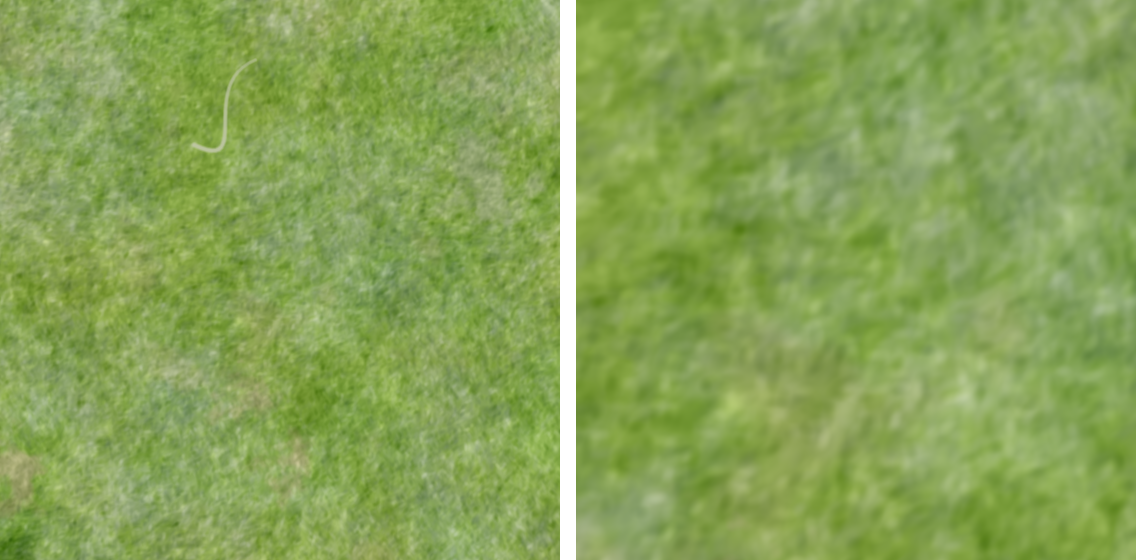
Left, the full canvas; right, a detail of the centre.
Reproduce this texture procedurally as a Shadertoy shader.

```glsl
// Soft-focus lawn seen from above: short blades, clover, bare patches and one dry stem.

const vec3 FRESH      = vec3(0.517, 0.640, 0.278); // lush grass
const vec3 CLOVER     = vec3(0.550, 0.640, 0.425); // greyer leaves
const vec3 STRAW      = vec3(0.655, 0.640, 0.460); // dry ground
const vec3 PALE       = vec3(0.660, 0.705, 0.540); // bleached spot
const vec3 STEM       = vec3(0.745, 0.775, 0.640);
const vec3 TONE_STEP  = vec3(0.115, 0.098, 0.108); // colour change per unit of tone
const float CLUMPS    = 23.0;  // clump cells across the canvas
const float TUFTS     = 43.0;  // tuft cells
const float BLADES    = 82.0;  // finest blade cells
const float LEAN      = 1.10;  // mean blade angle in radians
const float SPREAD    = 2.0;   // random spread of the angle
const float DRIFT     = 1.1;   // slow change of the angle over the lawn
const float STEM_HALF = 0.0040;
const vec3 PALE_SPOT  = vec3(0.86, 0.68, 0.11);    // centre, radius
const vec3 SHADE_SPOT = vec3(0.01, 0.01, 0.07);

// Bare patches: centre, radius
const vec3 PATCHES[3] = vec3[3](
    vec3(0.44, 0.29, 0.075), vec3(0.50, 0.18, 0.070), vec3(0.00, 0.17, 0.100));

// Integer hash: three random values in 0..1
vec3 hash3(vec2 cell, int seed) {
    uvec3 v = uvec3(ivec3(ivec2(cell), seed)) * 1664525u + 1013904223u;
    v.x += v.y * v.z; v.y += v.z * v.x; v.z += v.x * v.y;
    v ^= v >> 16u;
    v.x += v.y * v.z; v.y += v.z * v.x; v.z += v.x * v.y;
    return vec3(v >> 8u) / 16777216.0;
}

float valueNoise(vec2 p, int seed) {
    vec2 i = floor(p), f = fract(p);
    f = f * f * f * (f * (f * 6.0 - 15.0) + 10.0);
    return mix(mix(hash3(i, seed).x, hash3(i + vec2(1, 0), seed).x, f.x),
               mix(hash3(i + vec2(0, 1), seed).x, hash3(i + vec2(1, 1), seed).x, f.x), f.y);
}

float fbm(vec2 p, int seed) {
    float sum = 0.0, weight = 0.53;
    for (int k = 0; k < 4; k++) {
        sum += weight * valueNoise(p, seed + k);
        p = mat2(1.6, 1.2, -1.2, 1.6) * p + 3.7;
        weight *= 0.5;
    }
    return sum;
}

// Sum of soft, slanted blades; x = light or dark, y = fresh or grey
vec2 bladeField(vec2 p, float angle, float halfWidth, int seed) {
    vec2 home = floor(p), sum = vec2(0.0);
    for (int y = -1; y <= 1; y++)
    for (int x = -1; x <= 1; x++)
    for (int k = 0; k < 4; k++) {
        vec2 cell = home + vec2(x, y);
        vec3 place = hash3(cell, seed + 2 * k);
        vec3 look = hash3(cell, seed + 2 * k + 1);
        float a = angle + SPREAD * (place.z - 0.5);
        vec2 axis = vec2(cos(a), sin(a));
        vec2 d = p - cell - place.xy;
        float along = dot(d, axis) / mix(0.55, 0.98, look.z);
        float across = dot(d, vec2(-axis.y, axis.x)) / halfWidth;
        float body = max(0.0, 1.0 - along * along - across * across);
        sum += body * body * (2.0 * look.xy - 1.0);
    }
    return sum;
}

float segmentDistance(vec2 p, vec2 a, vec2 b) {
    vec2 ab = b - a;
    return length(p - a - ab * clamp(dot(p - a, ab) / dot(ab, ab), 0.0, 1.0));
}

vec2 stemPoint(float t) {
    float s = 1.0 - t;
    return s * s * s * vec2(0.347, 0.741) + 3.0 * s * s * t * vec2(0.455, 0.690)
         + 3.0 * s * t * t * vec2(0.350, 0.850) + t * t * t * vec2(0.456, 0.893);
}

// Coverage of the curved stem, thinner and fainter at its tip
float stemMask(vec2 p) {
    float mask = 0.0;
    for (int k = 0; k < 24; k++) {
        float t = float(k) / 24.0;
        float d = segmentDistance(p, stemPoint(t), stemPoint(t + 1.0 / 24.0));
        float w = STEM_HALF * mix(1.1, 0.75, t);
        mask = max(mask, (1.0 - smoothstep(0.2 * w, 1.6 * w, d)) * mix(0.95, 0.55, t * t));
    }
    return mask;
}

// Round spot whose rim is broken up by noise
float raggedSpot(vec2 p, vec3 spot, float ragged) {
    return 1.0 - smoothstep(0.1, 1.0, length(p - spot.xy) / spot.z + 2.0 * ragged + 0.1);
}

void mainImage(out vec4 fragColor, in vec2 fragCoord) {
    vec2 uv = fragCoord / iResolution.y;
    float ragged = fbm(uv * 24.0, 90) - 0.5;

    // Blades and uneven growth
    float angle = LEAN + DRIFT * (valueNoise(uv * 5.0, 11) - 0.5);
    vec2 clumps = bladeField(uv * CLUMPS + 3.1, angle, 0.50, 10);
    vec2 tufts = bladeField(uv * TUFTS, angle, 0.40, 20);
    vec2 blades = bladeField(uv * BLADES + 7.3, angle, 0.42, 40);
    float growth = fbm(uv * 7.0, 60) - 0.5;
    float tone = 0.34 * clumps.x + 0.46 * tufts.x + 0.40 * blades.x + 1.45 * growth;
    tone -= 1.6 * raggedSpot(uv, SHADE_SPOT, ragged);

    // Clover, denser toward the lower left
    float clover = 0.36 + 1.9 * (fbm(uv * 6.0 + 2.0, 70) - 0.5)
                 + 0.35 * (0.5 - uv.x) * (1.3 - uv.y)
                 + 0.20 * clumps.y + 0.26 * tufts.y + 0.18 * blades.y
                 + 0.25 * max(tone, 0.0);
    clover = clamp(clover, -0.15, 1.2);

    // Ragged dry ground
    float dry = 0.35 * smoothstep(0.64, 0.85, fbm(uv * 9.0 + 5.0, 80));
    for (int k = 0; k < 3; k++) dry = max(dry, 0.8 * raggedSpot(uv, PATCHES[k], ragged));

    vec3 color = mix(FRESH, CLOVER, clover);
    color.r += 0.08 * (fbm(uv * 6.0 + 9.0, 100) - 0.5);
    color = mix(color, STRAW, dry);
    color = mix(color, PALE, 0.8 * raggedSpot(uv, PALE_SPOT, ragged));
    color += TONE_STEP * tone;
    color = mix(color, STEM, stemMask(uv));
    fragColor = vec4(clamp(color, 0.0, 1.0), 1.0);
}
```
